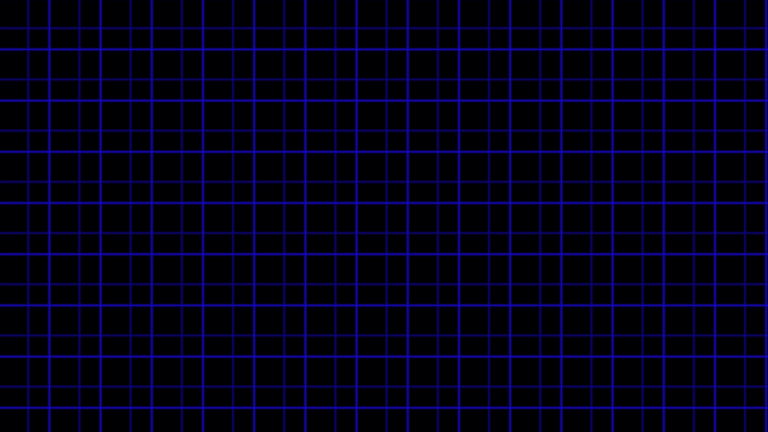
Write a WebGL 1 fragment shader that draws this pattern.

```glsl
precision highp float;

uniform vec2 u_resolution;

#define CELLS_ACROSS 15.0
#define MAJOR_OFFSET 0.965
#define MINOR_OFFSET 0.552
#define MAJOR_GLOW 0.64
#define MINOR_GLOW 0.38
#define LINE_SPREAD 0.0185
#define CROSSING_BOOST 0.25
#define LINE_TINT vec3(0.11, 0.035, 1.0)
#define BACKGROUND vec3(0.0, 0.0, 0.006)

// Soft line repeated once per cell on each axis
vec2 repeatedLine(vec2 cellPos, float offset, float spread) {
    vec2 dist = abs(fract(cellPos - offset + 0.5) - 0.5);
    vec2 t = dist / spread;
    return exp(-0.5 * t * t);
}

void main() {
    // Square cells, anchored to the upper left corner
    float cellsPerPixel = CELLS_ACROSS / u_resolution.x;
    vec2 fromTopLeft = vec2(gl_FragCoord.x, u_resolution.y - gl_FragCoord.y);
    vec2 cellPos = fromTopLeft * cellsPerPixel;

    // Keep lines at least about a pixel wide on small canvases
    float spread = max(LINE_SPREAD, 0.5 * cellsPerPixel);

    // Bright and dim lines: x holds the vertical set, y the horizontal set
    vec2 major = MAJOR_GLOW * repeatedLine(cellPos, MAJOR_OFFSET, spread);
    vec2 minor = MINOR_GLOW * repeatedLine(cellPos, MINOR_OFFSET, spread);
    vec2 lines = max(major, minor);

    // Crossings are slightly brighter than either line alone
    float glow = max(lines.x, lines.y) + CROSSING_BOOST * min(lines.x, lines.y);

    gl_FragColor = vec4(BACKGROUND + LINE_TINT * glow, 1.0);
}
```
